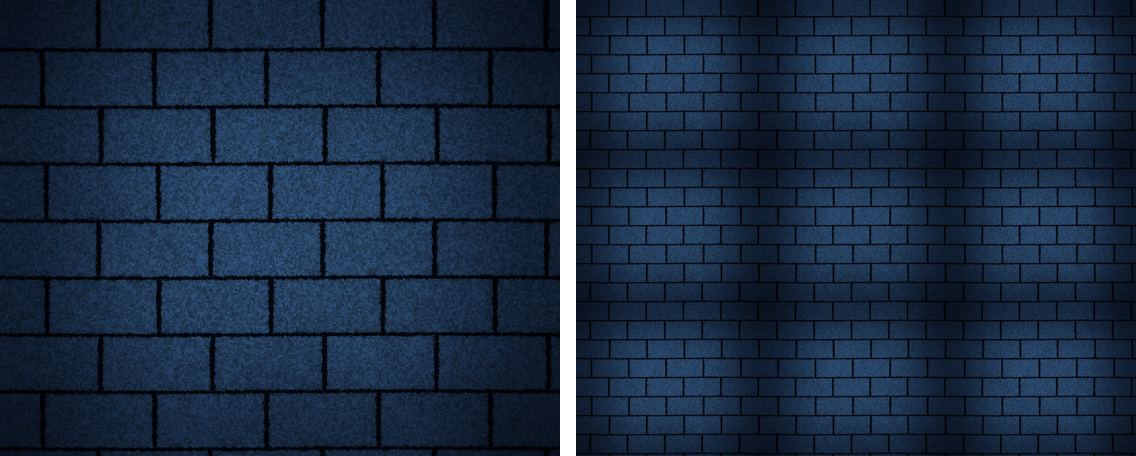
Left, the tile; right, the same tile 3 across and 3 down.
Give the GLSL for this texture, as a Shadertoy shader.

```glsl
// Blue asphalt roof shingles in staggered courses, granular and darker toward the rim.

const float PI = 3.14159265;

vec2 hash2(vec2 p) {
    vec3 q = fract(p.xyx * vec3(0.1031, 0.1030, 0.0973));
    q += dot(q, q.yzx + 33.33);
    return fract((q.xx + q.yz) * q.zy);
}

// Wrapping cellular noise: x = distance to the nearest granule, y = its random tone.
vec2 granules(vec2 uv, vec2 count) {
    vec2 p = uv * count, cell = floor(p);
    vec2 nearest = vec2(9.0, 0.0);
    for (int j = -1; j <= 1; j++) {
        for (int i = -1; i <= 1; i++) {
            vec2 c = cell + vec2(i, j);
            vec2 id = mod(c, count);
            float d = length(c + hash2(id) - p);
            if (d < nearest.x) nearest = vec2(d, hash2(id + 71.0).x);
        }
    }
    return nearest;
}

// Layered sines with whole frequencies, so they wrap on both axes.
float mottle(vec2 uv) {
    vec2 a = uv * 2.0 * PI;
    return sin(3.0 * a.x + 2.0 * sin(2.0 * a.y)) * 0.4
         + sin(7.0 * a.y - 4.0 * a.x + sin(5.0 * a.x)) * 0.35
         + sin(13.0 * a.x + 11.0 * a.y + 2.0 * sin(6.0 * a.y)) * 0.25;
}

void mainImage(out vec4 fragColor, in vec2 fragCoord) {
    vec2 uv = fragCoord / iResolution.xy;
    float aspect = iResolution.x / iResolution.y;
    float pixel = 1.0 / iResolution.y;

    vec2 fine = granules(uv, vec2(272.0, 221.0));
    vec2 coarse = granules(uv, vec2(128.0, 104.0));

    // Eight courses of five shingles, every other course shifted by half.
    float v = uv.y * 8.0 - 0.128 + 0.012 * sin(2.0 * PI * uv.x);
    float row = mod(floor(v), 8.0);
    float shift = 0.4 + 0.5 * mod(row, 2.0) + 0.05 * (hash2(vec2(row, 5.0)).x - 0.5);
    float u = uv.x * 5.0 - shift;
    vec2 shingle = vec2(mod(floor(u), 5.0), row);
    vec2 local = fract(vec2(u, v));

    // Distances to the joints in canvas heights, roughened by the granules.
    vec2 gap = min(local, 1.0 - local) * vec2(aspect / 5.0, 0.125);
    gap += (fine.y - 0.5) * 0.0022 + (coarse.y - 0.5) * 0.0016;
    float flare = 0.0008 * local.y + 0.0004 * sin(2.0 * PI * (uv.y * 23.0 + uv.x * 5.0));
    vec2 edge = gap - vec2(0.0042 + flare, 0.0032);
    float joint = 1.0 - smoothstep(-0.7 * pixel, 0.7 * pixel + 0.0012, min(edge.x, edge.y));
    float shade = 1.0 - 0.22 * exp(-max(min(edge.x, edge.y), 0.0) * 260.0);

    // Granular surface with slight differences between shingles.
    float tone = 1.0 + 0.42 * (fine.y - 0.5) + 0.16 * (coarse.y - 0.5);
    tone *= 1.06 - 0.15 * fine.x;
    tone *= 1.0 - 0.3 * step(0.93, fine.y * 0.3 + hash2(shingle + 11.0).x * 0.02 + coarse.y * 0.7);
    tone += 0.03 * mottle(uv) + 0.07 * (hash2(shingle + 3.0).y - 0.5);

    // Light falls off smoothly toward all four sides.
    vec2 rim = pow(cos(PI * uv), vec2(2.0));
    rim *= rim;
    float light = (1.0 - 0.52 * rim.x) * (1.0 - 0.38 * rim.y);

    vec3 slate = vec3(0.155, 0.268, 0.398) * tone * shade;
    vec3 tar = vec3(0.014, 0.026, 0.052) * (0.7 + 0.6 * fine.y);
    vec3 color = mix(slate, tar, joint) * pow(vec3(light), vec3(1.15, 1.08, 0.95));
    fragColor = vec4(color, 1.0);
}
```
